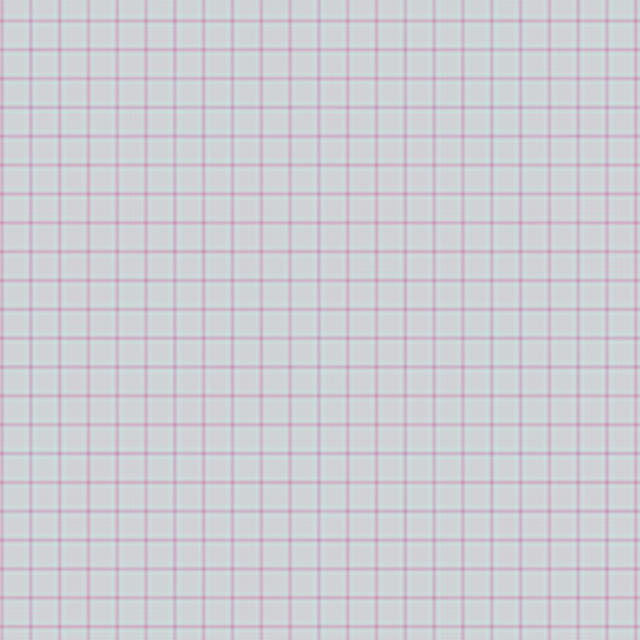
This pattern is drawn by a three.js fragment shader. Its source:

```glsl
varying vec2 vUv;

float hash(vec2 p) {
  return fract(sin(dot(p, vec2(127.1, 311.7))) * 43758.5453);
}

float noise(vec2 p) {
  vec2 i = floor(p);
  vec2 f = fract(p);
  f = f * f * (3.0 - 2.0 * f);
  return mix(mix(hash(i), hash(i + vec2(1.0, 0.0)), f.x),
             mix(hash(i + vec2(0.0, 1.0)), hash(i + vec2(1.0, 1.0)), f.x), f.y);
}

float softBand(float d, float width) {
  return exp(-d * d / (width * width));
}

// Tint of one set of parallel threads: u runs across them, v along them
vec3 threads(float u, float v, float seed) {
  float line = floor(u + 0.5);
  float d = u - line;
  float wear = hash(vec2(line, seed));

  // Pink line, slightly different in hue and strength each time
  vec3 pink = mix(vec3(-0.005, -0.135, -0.075), vec3(-0.03, -0.125, -0.05), wear * wear);
  float strength = 0.88 + 0.2 * noise(vec2(line * 3.7 + seed, v * 0.8));
  vec3 tint = pink * strength * softBand(d, 0.062);

  // Pale cyan fringes on both sides of the line
  float fringe = softBand(abs(d) - 0.155, 0.06);
  tint += vec3(-0.014, 0.028, 0.018) * fringe * (0.7 + 0.5 * wear);

  // Fine alternating stripes inside the cell
  float inside = smoothstep(0.12, 0.24, abs(d));
  float stripe = cos(6.28318 * (7.0 * u + wear * 0.4));
  float amount = noise(vec2(u, v) * 0.9 + seed);
  tint += vec3(-0.010, 0.010, 0.004) * stripe * inside * amount;
  return tint;
}

void main() {
  // Cell coordinates, with lines at whole numbers
  vec2 cell = vUv * vec2(22.215, 22.185) - vec2(0.07, 0.462);

  vec3 color = vec3(0.815, 0.824, 0.836);
  color += threads(cell.x, cell.y, 3.0);
  color += threads(cell.y, cell.x, 17.0);

  // Faint drift between grey and cyan from cell to cell
  float drift = noise(cell * 0.7 + 40.0) - 0.5;
  color += vec3(-0.012, 0.010, 0.0) * drift;

  gl_FragColor = vec4(color, 1.0);
}
```
